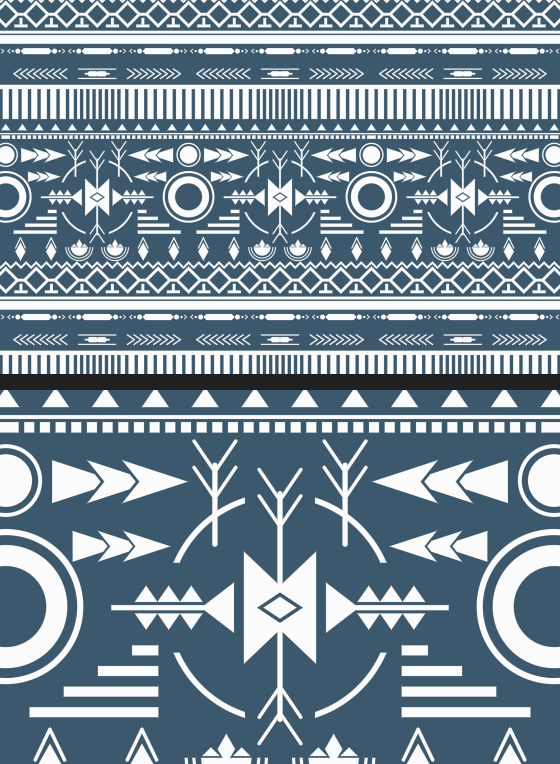
Top, the full canvas; bottom, a detail of the centre.
Write a Shadertoy shader that draws this pattern.

```glsl
// Woven geometric border: white arrows, rings, trees and zigzags on slate blue.

float repeat(float x, float size) { return x - size * round(x / size); }

float box(vec2 p, vec2 halfSize) {
    vec2 e = abs(p) - halfSize;
    return max(e.x, e.y);
}

float diamond(vec2 p, vec2 h) {
    return (dot(abs(p), h.yx) - h.x * h.y) / length(h);
}

// Triangle standing on p.y = 0 with its apex at p.y = h.y
float triangle(vec2 p, vec2 h) { return max(-p.y, diamond(p, h)); }

float stroke(vec2 p, vec2 a, vec2 b, float halfWidth) {
    vec2 ab = b - a;
    float t = clamp(dot(p - a, ab) / dot(ab, ab), 0.0, 1.0);
    return length(p - a - ab * t) - halfWidth;
}

float ring(float r, float radius, float halfWidth) { return abs(r - radius) - halfWidth; }

// Two forked twigs above a trunk that runs along +y
float tree(vec2 p, float trunk) {
    p.x = abs(p.x);
    float d = stroke(p, vec2(0, 11), vec2(0, trunk), 1.2);
    d = min(d, stroke(p, vec2(0, 14), vec2(9.5, 0), 0.8));
    return min(d, stroke(p, vec2(0, 26), vec2(9.5, 12), 0.8));
}

// Three nested barbs with the tip at the origin, each cut clear of the next
float arrow(vec2 p) {
    p.y = abs(p.y);
    float d = 1e3;
    for (int k = 2; k >= 0; k--) {
        vec2 q = p - vec2(16 * k, 0);
        float side = (q.y * 30.0 - q.x * 9.8) / 31.6;
        float back = k == 2 ? q.x - 30.0 : (q.x - 30.0 + 0.8 * (9.8 - q.y)) / 1.28;
        float barb = max(side, back);
        d = min(max(d, 1.3 - barb), barb);
    }
    return d;
}

float narrowBands(vec2 p, float x) {
    float y = p.y;
    // Solid stripes
    float d = min(abs(y - 408.0) - 2.0, min(412.0 - y, y - 60.0));
    // Bead chain
    vec2 b = vec2(abs(repeat(x, 83.43)), abs(y - 70.0));
    d = min(d, max(b.y - 4.2, (b.x + b.y - 21.5) / 1.41));
    d = min(d, length(b - vec2(25.2, 0)) - 3.4);
    d = min(d, length(b - vec2(32.0, 0)) - 1.5);
    d = min(d, stroke(b, vec2(39, 0), vec2(36, 2.5), 0.6));
    // Chevron rows and the spindle between them
    vec2 c = vec2(p.x, abs(y - 101.0));
    for (int k = 0; k < 8; k++) {
        float tip = 114.0 - 9.0 * float(k);
        d = min(d, stroke(c, vec2(tip, 0), vec2(tip - 9.5, 6.5), 0.9));
    }
    d = min(d, box(c - vec2(0, 6.4), vec2(26, 0.8)));
    d = min(d, max(c.y - 3.6, (abs(c.x - 6.0) + c.y - 8.5) / 1.41));
    d = min(d, box(c, vec2(17, 1.2)));
    // Comb, with closer teeth near the axis
    float gap = p.x < 34.0 ? repeat(p.x - 4.25, 8.5) : repeat(p.x - 40.51, 13.02);
    d = min(d, max(abs(y - 139.5) - 23.5, min(2.3 - abs(gap), y - 122.0)));
    // Teeth, rule and dashes
    d = min(d, triangle(vec2(repeat(x - 125.15, 22.755), 178.5 - y), vec2(6.2, 9)));
    d = min(d, abs(y - 183.0) - 0.9);
    float dash = min(abs(repeat(p.x, 7.151)) - 2.3, abs(p.x - 125.15) - 4.0);
    return min(d, max(abs(y - 187.7) - 2.4, dash));
}

float medallion(vec2 p) {
    // Rings on the repeat edge
    float small = length(p - vec2(125.15, 212));
    float large = length(p - vec2(125.15, 269.5));
    float d = min(small - 12.0, ring(small, 15.7, 0.9));
    d = min(d, min(ring(large, 23.3, 4.8), ring(large, 34.0, 1.4)));
    // Arrows and trees
    d = min(d, arrow(p - vec2(42, 212.5)));
    d = min(d, 0.72 * arrow((p - vec2(50, 242)) / 0.72));
    d = min(d, tree(p - vec2(29.7, 194), 47.0));
    d = min(d, tree(vec2(p.x, p.y - 207.0), 54.0));
    d = min(d, tree(vec2(p.x, 332.0 - p.y), 54.0));
    // Broken circle around the hourglass
    vec2 c = vec2(p.x, abs(p.y - 270.0));
    d = min(d, max(ring(length(c), 51.5, 1.3), max(16.0 - c.x, 20.5 - c.y)));
    float glass = max(c.x - 16.5, (c.y - 10.0 - 0.95 * c.x) / 1.38);
    d = min(d, max(glass, 0.8 - abs(diamond(c, vec2(9, 6)))));
    // Side spears
    d = min(d, triangle(vec2(c.y, c.x - 21.0), vec2(11.5, 15)));
    d = min(d, box(c - vec2(52, 0), vec2(25, 1.2)));
    for (int k = 0; k < 3; k++)
        d = min(d, triangle(c - vec2(40.5 + 10.3 * float(k), 2.6), vec2(5.2, 7.5)));
    // Steps
    for (int k = 0; k < 4; k++) {
        float span = 6.0 + 7.8 * float(k);
        d = min(d, box(p - vec2(55.5 + span, 289.5 + 9.4 * float(k)), vec2(span, 2.3)));
    }
    // Hooded diamonds
    vec2 g = vec2(abs(abs(p.x - 84.0) - 21.0), p.y - 344.5);
    d = min(d, diamond(g, vec2(7, 12.5)));
    d = min(d, stroke(g, vec2(0, -19), vec2(6.7, -5), 0.8));
    // Bowls with a flame
    vec2 f = p - vec2(24.5, 338.5);
    float r = length(f);
    float bowl = min(r - 11.5, min(ring(r, 14.8, 0.7), ring(r, 18.3, 0.7)));
    d = min(d, max(bowl, -f.y));
    d = min(d, diamond(f + vec2(0, 4), vec2(4, 7)));
    return min(d, triangle(vec2(abs(f.x) - 7.0, -f.y - 0.8), vec2(4, 4)));
}

float lattice(vec2 p) {
    // Zigzag, linked diamonds and footed posts
    float zig = abs(repeat(p.x, 13.9));
    float d = max(abs(p.y - 359.5 - zig) / 1.41 - 1.4, p.y - 368.0);
    vec2 q = vec2(abs(repeat(p.x, 41.717)), p.y - 383.5);
    d = min(d, abs(diamond(q, vec2(16))) - 2.0);
    d = min(d, box(q - vec2(20.86, 16), vec2(9, 2)));
    d = min(d, box(q - vec2(20.86, 10), vec2(2, 5)));
    return min(d, box(q - vec2(20.86, 0), vec2(4, 2)));
}

void mainImage(out vec4 fragColor, in vec2 fragCoord) {
    // The canvas is 512 units high; y runs downward
    float unit = 512.0 / iResolution.y;
    vec2 p = (fragCoord - 0.5 * iResolution.xy) * unit;
    float x = repeat(p.x, 250.3);
    vec2 tile = vec2(abs(x), mod(202.0 - p.y, 364.0) + 54.0);
    float d = min(narrowBands(tile, x), min(medallion(tile), lattice(tile)));
    float ink = smoothstep(-0.7, 0.7, -d / unit);
    fragColor = vec4(mix(vec3(0.235, 0.345, 0.425), vec3(0.99), ink), 1.0);
}
```
